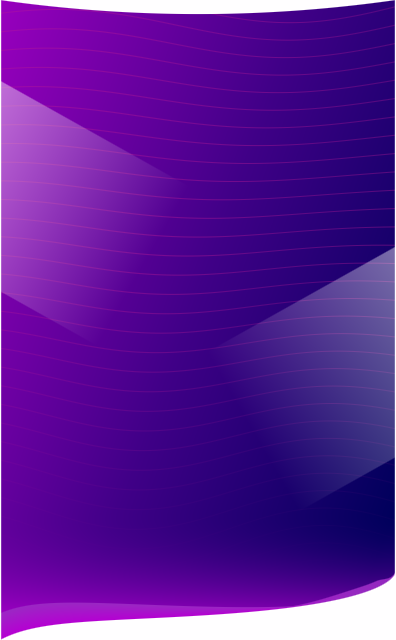
Reproduce this background procedurally as a Shadertoy shader.

```glsl
const vec3 PAPER = vec3(1.0, 0.995, 1.0);
const vec3 VIOLET = vec3(0.60, 0.0, 0.745);
const vec3 INDIGO = vec3(0.25, 0.0, 0.53);
const vec3 NAVY = vec3(0.0, 0.0, 0.36);
const vec3 MAGENTA = vec3(0.72, 0.0, 0.83);
const vec3 LILAC = vec3(0.61, 0.17, 0.77);
const vec3 LINE_COLOR = vec3(0.72, 0.10, 0.58);

const float PI = 3.14159;
const float MARGIN = 0.003;          // side margin, share of width
const float TOP_SAG = 0.022;
const float LINE_SPACING = 0.0292;
const float LINE_PHASE = 0.28;
const float LINE_HALF_WIDTH = 0.0008;
const float LINE_ALPHA = 0.42;
const float UPPER_WAVE = 0.0195;
const float LOWER_WAVE = 0.0325;
const float WAVE_START = 0.13;       // depth where the waves begin to blend
const float WAVE_SPAN = 0.703;
const float SHARD_SLOPE = 0.56;
const float SHARD_HEIGHT = 0.329;
const float SHARD_FADE = 0.338;
const float SHARD_ALPHA = 0.43;
const float LEFT_SHARD_TOP = 0.126;
const float RIGHT_SHARD_TOP = 0.385;

// Antialiased step: 1 where d is positive
float coverage(float d) {
    return clamp(0.5 + d / max(fwidth(d), 1e-5), 0.0, 1.0);
}

// Slanted beam entering from x = 0; y runs downward
float shard(vec2 p, float top) {
    float below = p.y - top - SHARD_SLOPE * p.x;
    float along = dot(p - vec2(0.0, top), vec2(0.866, 0.5));
    float fade = clamp(1.0 - along / SHARD_FADE, 0.0, 1.0);
    return SHARD_ALPHA * fade * coverage(below) * coverage(SHARD_HEIGHT - below);
}

// Contour lines whose shape blends from an upper to a lower wave
float waveLines(float x, float depth) {
    float upper = -UPPER_WAVE * cos(PI * (x - 0.1) / 0.6);
    float lower = LOWER_WAVE * sin(2.0 * PI * (x - 0.1) / 0.96);
    float bend = (lower - upper) / WAVE_SPAN;
    float level = (depth - upper + WAVE_START * bend) / (1.0 + bend);
    float d = abs(fract(level / LINE_SPACING - LINE_PHASE + 0.5) - 0.5) * LINE_SPACING;
    float px = max(fwidth(level), 1e-5);
    float ink = clamp((LINE_HALF_WIDTH - d) / px + 0.5, 0.0, 1.0);
    ink *= min(1.0, 2.0 * LINE_HALF_WIDTH / px);
    return LINE_ALPHA * ink * (1.0 - smoothstep(0.35, 0.93, depth));
}

// Height of the lower border
float bottomEdge(float x) {
    float leftCurl = 0.026 * (1.0 - exp(-12.0 * x));
    float rightCurl = 0.064 * (1.0 - sqrt(max(0.0, 1.0 - pow(x, 4.0))));
    return leftCurl + 0.02 * x + rightCurl;
}

// Thickness of the ribbon lying on the lower border
float ribbonThickness(float x) {
    float left = 0.04 * max(0.0, 1.0 - x / 0.74);
    float right = 0.009 * smoothstep(0.72, 0.92, x) * (1.0 - smoothstep(0.95, 1.0, x));
    return left + right + 0.0015;
}

void mainImage(out vec4 fragColor, in vec2 fragCoord) {
    vec2 uv = fragCoord / iResolution.xy;
    float aspect = iResolution.x / iResolution.y;
    float depth = 1.0 - uv.y;
    vec2 fromLeft = vec2(uv.x * aspect, depth);
    vec2 fromRight = vec2((1.0 - uv.x) * aspect, depth);

    // Diagonal base gradient
    float t = 0.65 * uv.x + 0.38 * depth;
    vec3 color = mix(VIOLET, INDIGO, clamp(t / 0.5, 0.0, 1.0));
    color = mix(color, NAVY, clamp((t - 0.5) / 0.45, 0.0, 1.0));

    // Glow rising from the bottom
    float glow = clamp((0.2 - uv.y) / 0.16, 0.0, 1.0);
    color = mix(color, MAGENTA, 0.7 * glow * glow);

    // Lines and translucent beams
    color = mix(color, LINE_COLOR, waveLines(uv.x, depth));
    color = mix(color, vec3(1.0), shard(fromLeft, LEFT_SHARD_TOP));
    color = mix(color, vec3(1.0), shard(fromRight, RIGHT_SHARD_TOP));

    // Ribbon along the lower border
    float height = uv.y - bottomEdge(uv.x);
    float thickness = ribbonThickness(uv.x);
    float lift = clamp(height / thickness, 0.0, 1.0);
    vec3 ribbon = mix(MAGENTA, LILAC, max(lift, smoothstep(0.6, 0.9, uv.x)));
    color = mix(color, ribbon, 0.92 * coverage(thickness - height));

    // Paper outside the curved panel
    float panel = coverage(height);
    panel *= coverage(depth - 4.0 * TOP_SAG * uv.x * (1.0 - uv.x));
    panel *= coverage(0.5 - MARGIN - abs(uv.x - 0.5));
    fragColor = vec4(mix(PAPER, color, panel), 1.0);
}
```
